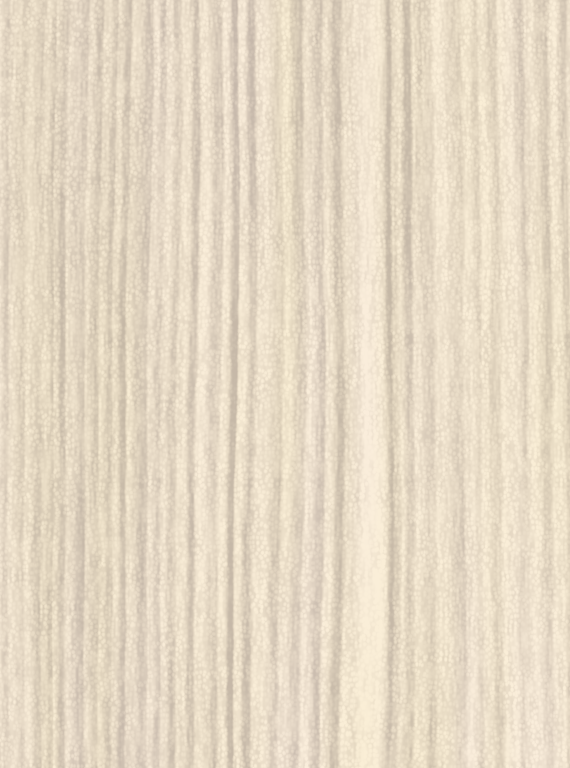
This texture is drawn by a WebGL 1 fragment shader. Its source:

```glsl
precision highp float;
// Pale, straight-grained wood: vertical growth rings, fine fibres and soft pores.
uniform vec2 u_resolution;

const vec3 SHADOW = vec3(0.775, 0.722, 0.664);
const vec3 BEIGE  = vec3(0.89, 0.837, 0.76);
const vec3 CREAM  = vec3(0.98, 0.932, 0.85);

float hash(vec2 p) {
  p = fract(p * vec2(0.1031, 0.1137));
  p += dot(p, p.yx + 33.33);
  return fract((p.x + p.y) * p.x * 7.31 + p.y * 41.7);
}

float valueNoise(vec2 p) {
  vec2 cell = floor(p);
  vec2 f = fract(p);
  f = f * f * (3.0 - 2.0 * f);
  float low = mix(hash(cell), hash(cell + vec2(1.0, 0.0)), f.x);
  float high = mix(hash(cell + vec2(0.0, 1.0)), hash(cell + vec2(1.0, 1.0)), f.x);
  return mix(low, high, f.y);
}

// Distance to the nearest jittered cell point
float cellular(vec2 p) {
  vec2 cell = floor(p);
  float nearest = 2.0;
  for (int j = -1; j <= 1; j++) {
    for (int i = -1; i <= 1; i++) {
      vec2 c = cell + vec2(float(i), float(j));
      vec2 point = c + vec2(hash(c + 17.0), hash(c + 71.0));
      nearest = min(nearest, distance(p, point));
    }
  }
  return nearest;
}

// Slow sideways sway of the grain
float sway(vec2 p) {
  return 0.006 * sin(p.y * 2.3 + p.x * 5.0)
       + 0.002 * sin(p.y * 6.1 + p.x * 13.0)
       + 0.0006 * sin(p.y * 17.0 + p.x * 31.0);
}

// Ring count from the left edge: tight rings that widen past the given place
float ringPhase(float x, float tight, float wide, float place) {
  float softness = 14.0;
  float ramp = log(1.0 + exp((x - place) * softness)) / softness;
  float n = tight * x - (tight - wide) * ramp;
  return n + 0.14 * sin(n * 1.7) + 0.06 * sin(n * 2.9 + 1.0);
}

// Darkness of one ring: slow rise, quicker fall, strength varying along it
float ringShade(float phase, float y) {
  float id = floor(phase);
  float f = fract(phase);
  float start = 0.05 + 0.25 * hash(vec2(id, 5.0));
  float profile = smoothstep(start, 0.68, f) * (1.0 - smoothstep(0.78, 1.0, f));
  float depth = mix(0.6, 1.0, hash(vec2(id, 9.0)));
  return profile * depth * mix(0.65, 1.25, valueNoise(vec2(id * 7.0 + 3.0, y * 2.5)));
}

// Soft vertical band
float band(float x, float center, float halfWidth) {
  return 1.0 - smoothstep(halfWidth * 0.35, halfWidth, abs(x - center));
}

// Thin dark vein that fades away from a given height
float vein(vec2 p, float center, float halfWidth, float height, float reach) {
  float d = (p.y - height) / reach;
  return band(p.x, center, halfWidth) * exp(-d * d);
}

vec3 woodColor(float tone) {
  vec3 lower = mix(SHADOW, BEIGE, smoothstep(0.0, 0.62, tone));
  return mix(lower, CREAM, smoothstep(0.42, 1.08, tone));
}

void main() {
  vec2 p = gl_FragCoord.xy / u_resolution.x;
  vec2 grain = vec2(p.x + sway(p), p.y);

  // Growth rings, fainter on the tight left side and at the right
  float rings = ringShade(ringPhase(grain.x, 40.0, 25.0, 0.32), grain.y);
  float contrast = mix(0.38, 0.54, smoothstep(0.15, 0.45, p.x));
  contrast *= mix(1.0, 0.75, smoothstep(0.72, 0.80, p.x));

  // Broad pale stripe with a dark edge, and thin veins
  float stripe = band(grain.x, 0.648, 0.032);
  float veins = vein(grain, 0.686, 0.014, 0.35, 0.9)
              + 0.8 * vein(grain, 0.733, 0.009, 1.2, 0.35)
              + 0.8 * vein(grain, 0.925, 0.012, 1.1, 0.4)
              + 0.5 * vein(grain, 0.408, 0.009, 0.3, 0.4);

  // Fibres at three widths
  float broad = valueNoise(grain * vec2(9.0, 0.9) + 4.0) - 0.5;
  float strands = valueNoise(grain * vec2(100.0, 3.0) + 11.0) - 0.5;
  float fibres = valueNoise(grain * vec2(240.0, 36.0) + 23.0) - 0.5;

  // Small pale grains in loose patches, strongest in the light wood
  float distanceToGrain = cellular(grain * vec2(135.0, 115.0));
  float patches = 0.35 + 1.3 * valueNoise(grain * vec2(60.0, 42.0) + 37.0);
  float grains = patches * (0.6 - smoothstep(0.1, 0.65, distanceToGrain));

  float tone = 0.77 - contrast * rings * (1.0 - stripe);
  tone += 0.15 * stripe - 0.28 * veins;
  tone += 0.15 * broad + 0.20 * strands + 0.28 * fibres;
  tone += mix(0.21, 0.13, rings) * grains;
  tone -= 0.06 * (1.0 - smoothstep(0.1, 0.4, p.x));

  // Drift between yellowish and pinkish wood
  float hue = valueNoise(grain * vec2(22.0, 1.6) + 50.0) - 0.4;
  vec3 color = woodColor(clamp(tone, 0.0, 1.1)) + hue * vec3(-0.002, 0.002, -0.026);
  gl_FragColor = vec4(color, 1.0);
}
```
